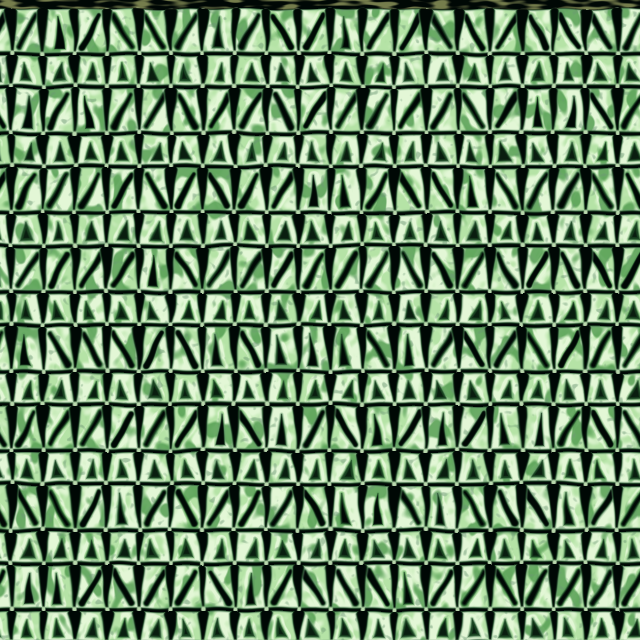
This pattern is drawn by a WebGL 1 fragment shader. Its source:

```glsl
#ifdef GL_FRAGMENT_PRECISION_HIGH
precision highp float;
#else
precision mediump float;
#endif
uniform vec2 u_resolution;

const float COLUMNS = 20.05;
const float WEDGE_SHIFT = 0.35;
const float BAND_HEIGHT = 0.1241;  // one tall row plus one short row
const float TOP_EDGE = 0.0135;
const float TALL_SHARE = 0.585;

const vec3 BLACK = vec3(0.00, 0.03, 0.02);
const vec3 DEEP = vec3(0.10, 0.27, 0.13);
const vec3 GREEN = vec3(0.33, 0.62, 0.32);
const vec3 SAGE = vec3(0.42, 0.59, 0.45);
const vec3 LIGHT = vec3(0.71, 0.89, 0.65);
const vec3 PALE = vec3(0.89, 0.97, 0.84);
const vec3 OLIVE = vec3(0.46, 0.49, 0.30);

float hash(vec2 p) {
  vec3 q = fract(vec3(p.xyx) * 0.1031);
  q += dot(q, q.yzx + 33.33);
  return fract((q.x + q.y) * q.z);
}

float corner(vec2 cell, vec2 offset) {
  float angle = 6.2832 * hash(cell + 57.0);
  return dot(vec2(cos(angle), sin(angle)), offset);
}

// Gradient noise, about -0.7 to 0.7
float noise(vec2 p) {
  vec2 i = floor(p), f = fract(p);
  vec2 s = f * f * (3.0 - 2.0 * f);
  vec2 e = vec2(1.0, 0.0);
  return mix(mix(corner(i, f), corner(i + e, f - e), s.x),
             mix(corner(i + e.yx, f - e.yx), corner(i + 1.0, f - 1.0), s.x), s.y);
}

// Capsule whose radius runs from ra at a to rb at b
float taper(vec2 p, vec2 a, vec2 b, float ra, float rb) {
  vec2 axis = b - a;
  float k = clamp(dot(p - a, axis) / dot(axis, axis), 0.0, 1.0);
  return length(p - a - axis * k) - mix(ra, rb, k);
}

float inside(float d, float soft) {
  return 1.0 - smoothstep(-soft, soft, d);
}

// Fold inside a cell: a slanted slot or an upright triangle
float foldDistance(vec2 p, float h, float tall, vec2 id) {
  float pick = hash(id + 3.7);
  float lean = hash(id + 11.3) - 0.5;
  float side = lean < 0.0 ? -1.0 : 1.0;
  if (tall > 0.5 && pick > 0.2) {
    vec2 top = vec2(-side * mix(0.20, 0.34, pick), 0.22);
    vec2 foot = vec2(side * 0.27, h - 0.25);
    return taper(p, top, foot, 0.05 + 0.06 * pick, 0.13 - 0.06 * pick);
  }
  vec2 apex = vec2(lean * 0.35, 0.26);
  vec2 base = vec2(lean * 0.12, h - 0.22);
  return max(taper(p, apex, base, 0.01, 0.15 + 0.06 * pick), p.y - h + 0.22);
}

// Faceted leaf tone, paler on one side of the fold
vec3 faceColor(vec2 p, vec2 grain, float tall, float fold, vec2 id) {
  float side = hash(id + 23.1) < 0.5 ? -1.0 : 1.0;
  float mottle = noise(grain * 3.1);
  float lit = 0.52 + side * p.x * 0.7 + mottle * 0.8 + 0.3 * (hash(id + 5.0) - 0.5);
  lit += 0.4 * inside(abs(fold - 0.11) - 0.03, 0.05);
  vec3 color = mix(LIGHT, PALE, smoothstep(0.25, 0.75, lit));
  float stain = noise(grain * vec2(2.3, 1.6) + 31.0) + 0.12 * tall;
  color = mix(color, GREEN, 0.85 * smoothstep(0.20, 0.42, stain));
  return mix(color, SAGE, 0.5 * smoothstep(0.22, 0.5, noise(grain * 4.7 + 9.0)));
}

void main() {
  vec2 uv = gl_FragCoord.xy / u_resolution;
  float pixel = COLUMNS / u_resolution.x;
  float soft = max(0.035, pixel);

  // Uneven hand-made grid
  vec2 grain = uv * COLUMNS;
  vec2 wobble = 0.09 * vec2(noise(grain * 1.3), noise(grain * 1.1 + 40.0));
  float u = grain.x - WEDGE_SHIFT + wobble.x;
  float v = (1.0 - uv.y - TOP_EDGE) / BAND_HEIGHT + wobble.y * 0.35;

  // Alternating tall and short rows; y runs down in cell widths
  float band = floor(v);
  float inBand = fract(v);
  float tall = 1.0 - step(TALL_SHARE, inBand);
  float unit = BAND_HEIGHT * COLUMNS;
  float h = unit * mix(1.0 - TALL_SHARE, TALL_SHARE, tall);
  float y = unit * (inBand - (1.0 - tall) * TALL_SHARE);
  float row = band * 2.0 + 1.0 - tall + 8.0;
  vec2 id = vec2(floor(u), row);
  vec2 p = vec2(fract(u) - 0.5, y);

  // Gaps between cells, wide above and pinched below
  float gapId = floor(u + 0.5);
  float gapX = u - gapId;
  float gapWidth = 0.13 + 0.08 * hash(vec2(gapId, row) + 17.0);
  float gap = taper(vec2(gapX, y), vec2(0.0, 0.1), vec2(0.0, h), gapWidth, 0.02);
  float seam = min(h - y - 0.10, y - 0.025);
  float fold = foldDistance(p, h, tall, id);
  float dark = min(gap, seam);

  // Faces, folds, then gaps with soft green rims
  vec3 color = faceColor(p, grain, tall, fold, id);
  color = mix(color, mix(SAGE, GREEN, hash(id)), 0.8 * inside(fold - 0.035, 0.045));
  color = mix(color, DEEP, inside(fold, soft));
  float depth = mix(0.035, 0.01, tall) + 0.04 * hash(id + 29.0);
  color = mix(color, BLACK, inside(fold + depth, soft) * mix(0.65, 1.0, tall));
  color = mix(color, SAGE, 0.6 * inside(dark - 0.03, 0.04));
  color = mix(color, DEEP, inside(dark, soft));
  color = mix(color, BLACK, inside(dark + 0.025, soft));

  // Pale knots where the gaps close
  float knot = length(vec2(gapX, (h - 0.05 - y) * 0.8)) - 0.065;
  color = mix(color, mix(LIGHT, PALE, 0.5), 0.9 * inside(knot, soft));

  // Dark selvage with worn threads
  float thread = smoothstep(-0.1, 0.35, noise(grain * vec2(1.7, 7.0)));
  vec3 selvage = mix(BLACK, OLIVE, thread);
  color = mix(color, selvage, inside(v * unit, soft));
  gl_FragColor = vec4(color, 1.0);
}
```
